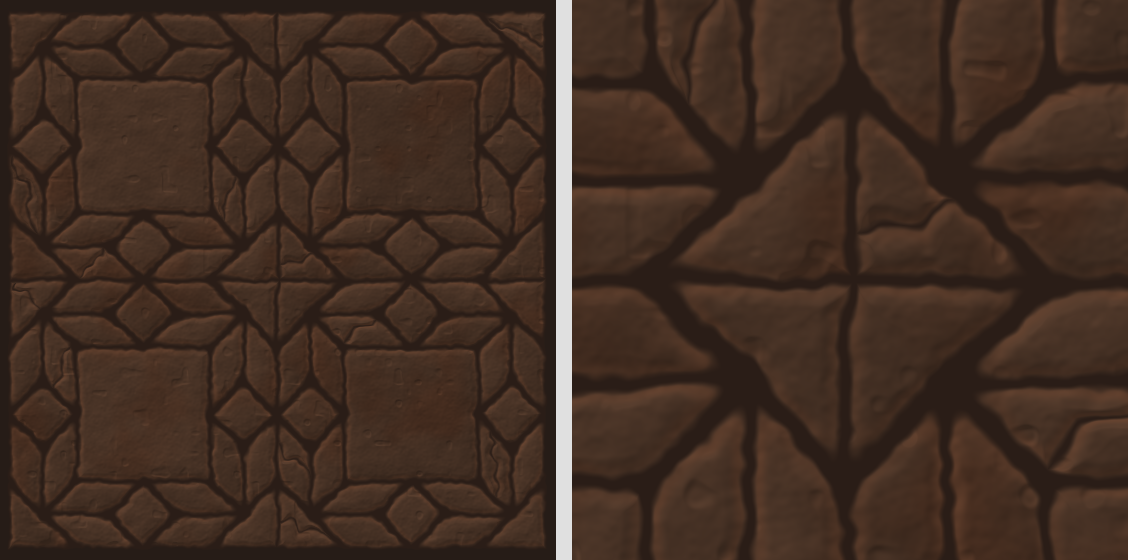
Left, the full canvas; right, a detail of the centre.
Reproduce this pattern procedurally as a Shadertoy shader.

```glsl
// Worn brown stone floor: two by two square tiles, each a plain slab framed by
// diamonds, slanted blocks and corner triangles. Each tile is folded to one
// octant, joints are segment distances, and the relief is lit by its slope.

#define FLOOR_HALF 0.479                  // half floor size, canvas heights
#define JOINT 0.055                       // half joint width, eighths of a tile
#define WOBBLE 0.11                       // waviness of the joints
#define CRACK_RATE 0.20                   // share of cracked stones
#define STONE vec3(0.272, 0.191, 0.142)
#define RUST vec3(0.270, 0.163, 0.108)
#define RIM vec3(0.345, 0.222, 0.155)
#define GROOVE vec3(0.165, 0.114, 0.090)
#define BORDER vec3(0.148, 0.110, 0.092)
#define LIGHT vec2(-0.45, 0.89)

float hash(vec2 p) {
    return fract(sin(dot(p, vec2(127.1, 311.7))) * 43758.5);
}

float noise(vec2 p) {
    vec2 i = floor(p), f = fract(p);
    f = f * f * (3.0 - 2.0 * f);
    return mix(mix(hash(i), hash(i + vec2(1, 0)), f.x),
               mix(hash(i + vec2(0, 1)), hash(i + vec2(1, 1)), f.x), f.y);
}

float fbm(vec2 p) {
    float sum = 0.0, amp = 0.5;
    for (int i = 0; i < 4; i++) {
        sum += amp * noise(p);
        p = mat2(1.6, 1.2, -1.2, 1.6) * p + 7.3;
        amp *= 0.5;
    }
    return sum;
}

float segment(vec2 p, vec2 a, vec2 b) {
    vec2 v = b - a;
    return length(p - a - v * clamp(dot(p - a, v) / dot(v, v), 0.0, 1.0));
}

// Soft weight of one joint; summed weights widen the junctions
float weight(float d) { return exp2(-18.0 * d); }

vec2 wobble(vec2 p) {
    vec2 slow = vec2(noise(p * 1.7), noise(p * 1.7 + 40.0)) - 0.5;
    vec2 fine = vec2(noise(p * 6.0 + 9.0), noise(p * 6.0 + 70.0)) - 0.5;
    return p + WOBBLE * (slow + 0.6 * fine);
}

// Distance to the nearest joint or crack (x) and a random value per stone (y)
vec2 paving(vec2 p) {
    p = wobble(p);
    vec2 tile = floor(p / 8.0);
    vec2 local = p - tile * 8.0 - 4.0;
    vec2 q = abs(local);
    bool swapped = q.x > q.y;
    if (swapped) q = q.yx;
    vec2 s = vec2(q.x, 4.0 - q.y);        // along the side, depth from the edge

    // Joints: straight ones, then the wider slanted ones
    float sum = weight(s.y)
        + weight(segment(s, vec2(0, 2), vec2(2, 2)))
        + weight(segment(s, vec2(1, 1), vec2(3, 1)));
    sum += weight(segment(s, vec2(0, 0), vec2(1, 1)) - 0.03)
        + weight(segment(s, vec2(1, 1), vec2(0, 2)) - 0.03)
        + weight(segment(s, vec2(2, 0), vec2(3, 1)) - 0.03)
        + weight(segment(s, vec2(3, 1), vec2(2, 2)) - 0.03);
    float gap = -log2(sum) / 18.0 - JOINT;

    // Centre of the stone, unfolded back into the tile
    vec2 c = vec2(1.5, s.y < 1.0 ? 0.5 : 1.5);
    if (s.y > 2.0) c = vec2(0, 4);
    else if (s.x + abs(s.y - 1.0) < 1.0) c = vec2(0, 1);
    else if (s.x - s.y > 2.0) c = vec2(3.3, 0.7);
    c.y = 4.0 - c.y;
    if (swapped) c = c.yx;
    c *= mix(vec2(-1), vec2(1), step(0.0, local));
    vec2 key = floor((tile * 8.0 + c) * 10.0 + 0.5);
    float id = hash(key);

    // A jagged crack across some of the small stones
    if (s.y < 2.0 && hash(key + 5.0) < CRACK_RATE) {
        float turn = 6.283 * hash(key + 11.0);
        vec2 along = vec2(cos(turn), sin(turn));
        vec2 r = local - c;
        float bend = noise(vec2(dot(r, along) * 3.0, id * 90.0)) - 0.5;
        float crack = abs(dot(r, vec2(-along.y, along.x)) + 0.5 * bend);
        gap = min(gap, crack - 0.045 * noise(p * 5.0));
    }
    return vec2(gap, id);
}

// Surface height: rounded stones with dents and grain
float relief(vec2 p) {
    float gap = paving(p).x;
    float pits = smoothstep(0.78, 0.95, noise(p * 3.3 + 31.0));
    return 0.11 * smoothstep(-0.03, 0.2, gap) + 0.05 * smoothstep(0.1, 0.5, gap)
        + 0.16 * fbm(p * 1.6) + 0.012 * noise(p * 13.0) - 0.05 * pits;
}

void mainImage(out vec4 fragColor, in vec2 fragCoord) {
    float unit = FLOOR_HALF / 8.0;
    vec2 p = (fragCoord - 0.5 * iResolution.xy) / (iResolution.y * unit);
    p.x += 0.02;
    float pixel = 1.0 / (iResolution.y * unit);

    vec2 stone = paving(p);
    float e = 0.035, h = relief(p);
    vec2 slope = vec2(relief(p + vec2(e, 0)) - h, relief(p + vec2(0, e)) - h) / e;

    // Stone colour with rust stains and worn, lighter rims
    float stain = smoothstep(0.45, 0.75, fbm(p * 0.55 + 3.0 + stone.y));
    vec3 col = mix(STONE, RUST, 0.6 * stain) * (0.95 + 0.09 * stone.y);
    col *= 0.93 + 0.14 * fbm(p * 2.3 + 17.0);
    float rim = smoothstep(0.0, 0.05, stone.x) * (1.0 - smoothstep(0.05, 0.16, stone.x));
    col = mix(col, RIM, rim * (0.15 + 0.6 * noise(p * 2.2 + 50.0)));
    col *= 1.0 - 0.28 * clamp(dot(slope, LIGHT), -0.8, 0.8);

    // Dark joints, then the border around the ragged floor edge
    col = mix(GROOVE, col, smoothstep(-0.02 - pixel, 0.03 + pixel, stone.x));
    vec2 edge = abs(wobble(p));
    float outside = max(edge.x, edge.y) - 8.0;
    col = mix(col, BORDER, smoothstep(-pixel, pixel, outside));
    fragColor = vec4(col, 1.0);
}
```
